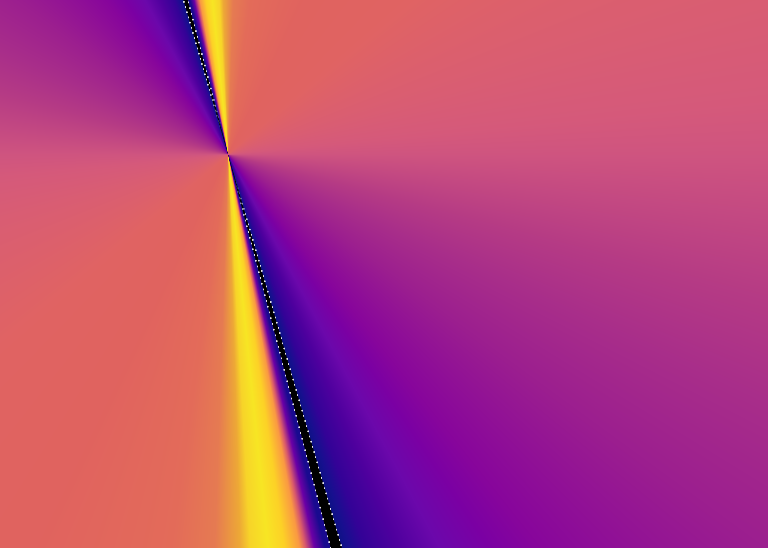
Give the GLSL for this background, as a WebGL 1 fragment shader.

```glsl
precision highp float;
// Two-sided conical gradient of purple, coral and yellow, split by a thin dark seam with sparkling edges.

uniform vec2 u_resolution;

#define PI 3.14159265
#define CENTRE vec2(0.297, 0.718)  // pivot, as a fraction of the canvas
#define SEAM_TILT 0.2684           // seam angle from straight down
#define SEAM_HALF 0.0133           // half the opening angle of the seam
#define SPARK_COLUMNS 366.0        // sparkle columns per canvas height
#define SPARK_GAIN 0.9

// Extends a linear ramp to the next stop; w holds the position of the last stop.
vec4 addStop(vec4 ramp, float t, float at, vec3 colour) {
    float k = clamp((t - ramp.w) / (at - ramp.w), 0.0, 1.0);
    return vec4(mix(ramp.rgb, colour, k), at);
}

// Colour by angle, going round half a turn from the seam.
vec3 sweepColour(float t) {
    vec4 ramp = vec4(0.05, 0.07, 0.52, 0.012);
    // blue to violet
    ramp = addStop(ramp, t, 0.030, vec3(0.09, 0.06, 0.56));
    ramp = addStop(ramp, t, 0.066, vec3(0.20, 0.01, 0.59));
    ramp = addStop(ramp, t, 0.143, vec3(0.31, 0.00, 0.62));
    ramp = addStop(ramp, t, 0.225, vec3(0.42, 0.03, 0.67));
    ramp = addStop(ramp, t, 0.318, vec3(0.48, 0.00, 0.64));
    ramp = addStop(ramp, t, 0.400, vec3(0.53, 0.02, 0.61));
    // magenta to coral
    ramp = addStop(ramp, t, 0.672, vec3(0.61, 0.12, 0.56));
    ramp = addStop(ramp, t, 0.875, vec3(0.66, 0.18, 0.54));
    ramp = addStop(ramp, t, 1.040, vec3(0.71, 0.23, 0.52));
    ramp = addStop(ramp, t, 1.302, vec3(0.81, 0.33, 0.50));
    ramp = addStop(ramp, t, 1.402, vec3(0.835, 0.35, 0.48));
    ramp = addStop(ramp, t, 1.580, vec3(0.85, 0.365, 0.45));
    ramp = addStop(ramp, t, 2.030, vec3(0.88, 0.39, 0.385));
    ramp = addStop(ramp, t, 2.436, vec3(0.88, 0.39, 0.37));
    ramp = addStop(ramp, t, 2.730, vec3(0.89, 0.42, 0.35));
    // orange and yellow
    ramp = addStop(ramp, t, 2.840, vec3(0.90, 0.48, 0.32));
    ramp = addStop(ramp, t, 2.904, vec3(0.93, 0.66, 0.21));
    ramp = addStop(ramp, t, 2.930, vec3(0.97, 0.83, 0.16));
    ramp = addStop(ramp, t, 2.974, vec3(0.97, 0.90, 0.14));
    ramp = addStop(ramp, t, 3.016, vec3(0.99, 0.82, 0.15));
    // steep fall back to blue
    ramp = addStop(ramp, t, 3.053, vec3(0.98, 0.60, 0.26));
    ramp = addStop(ramp, t, 3.068, vec3(0.85, 0.35, 0.42));
    ramp = addStop(ramp, t, 3.090, vec3(0.42, 0.00, 0.65));
    ramp = addStop(ramp, t, 3.115, vec3(0.10, 0.04, 0.56));
    return ramp.rgb;
}

// Small dots where the edge ray at this angle crosses evenly spaced columns.
float sparkle(vec2 p, float angle) {
    float x = (floor(p.x * SPARK_COLUMNS) + 0.5) / SPARK_COLUMNS;
    vec2 dotPos = vec2(x, -x / tan(angle));
    return 1.0 - smoothstep(0.3, 0.9, distance(p, dotPos) * SPARK_COLUMNS);
}

void main() {
    vec2 p = (gl_FragCoord.xy - CENTRE * u_resolution) / u_resolution.y;
    float radius = max(length(p), 0.0005);
    float turn = mod(atan(p.x, -p.y) - SEAM_TILT, PI);
    vec3 colour = sweepColour(turn);

    // dark wedge, its edge softened over one pixel
    float fromSeam = min(turn, PI - turn);
    float soft = 0.6 / (u_resolution.y * radius);
    float seam = 1.0 - smoothstep(SEAM_HALF - soft, SEAM_HALF + soft, fromSeam);
    colour = mix(colour, vec3(0.0), seam);

    // bright dots along both edges of the wedge
    float sparks = max(sparkle(p, SEAM_TILT - SEAM_HALF), sparkle(p, SEAM_TILT + SEAM_HALF));
    sparks *= SPARK_GAIN * smoothstep(0.03, 0.15, radius);
    gl_FragColor = vec4(mix(colour, vec3(1.0), sparks), 1.0);
}
```
